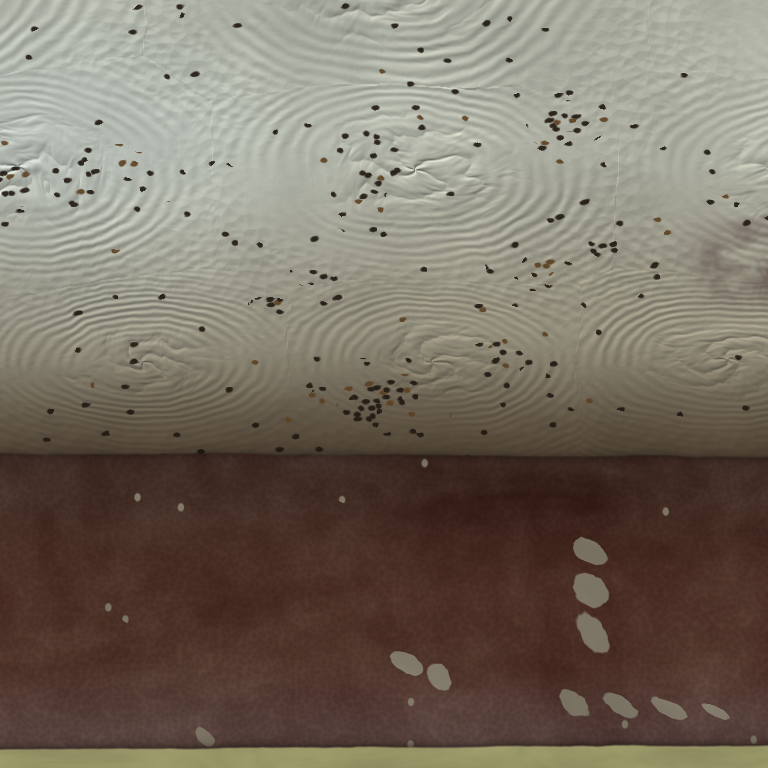
A WebGL 1 fragment shader for this texture:

```glsl
precision highp float;
// Swirled plaster ceiling above a worn red-brown wall with a pale green strip.
// Rows of spiral ridges are lit by a height difference; cellular noise places
// mould and grit, and layered sines mottle and warp the surfaces.

uniform vec2 u_resolution;

#define CEILING_EDGE 0.410
#define STRIP_EDGE 0.025
#define RING_FREQ 72.0
#define RELIEF 0.17
#define LIGHT_STEP vec2(-0.0013, 0.0024)
#define SPECK_GRID vec2(72.0, 105.0)
#define MOULD vec3(0.12, 0.09, 0.065)
#define CHIP_COLOR vec3(0.49, 0.46, 0.40)
#define STRIP_COLOR vec3(0.59, 0.58, 0.40)

vec2 hash2(vec2 p) {
  vec3 q = fract(vec3(p.xyx) * vec3(0.1031, 0.1030, 0.0973));
  q += dot(q, q.yzx + 33.33);
  return fract((q.xx + q.yz) * q.zy);
}

// Distance to the nearest cell point, and the random value of that cell.
vec2 cells(vec2 p) {
  vec2 cell = floor(p), nearest = vec2(9.0, 0.0);
  for (int y = -1; y <= 1; y++) {
    for (int x = -1; x <= 1; x++) {
      vec2 id = cell + vec2(float(x), float(y));
      float d = length(id + hash2(id) - p);
      if (d < nearest.x) nearest = vec2(d, hash2(id + 41.0).x);
    }
  }
  return nearest;
}

float layered(vec2 p) {
  float sum = 0.0, amp = 0.5;
  for (int i = 0; i < 5; i++) {
    p = mat2(0.8, 0.6, -0.6, 0.8) * p * 1.8 + 1.7;
    p += 0.5 * sin(p.yx);
    sum += amp * sin(p.x) * sin(p.y);
    amp *= 0.6;
  }
  return sum;
}

float blob(vec2 p, vec2 center, vec2 size) {
  vec2 r = (p - center) / size;
  return exp(-dot(r, r));
}

// Plaster height: the closest swirl of three rows that shrink with distance.
float plasterHeight(vec2 p) {
  vec2 q = p + 0.010 * vec2(layered(p * 6.0), layered(p * 6.0 + 7.0));
  float best = 9.0;
  vec2 rel = vec2(1.0);
  for (int row = 0; row < 3; row++) {
    float k = float(row);
    vec2 radius = vec2(0.28 - 0.045 * k, 0.165 - 0.037 * k);
    for (int i = -1; i <= 1; i++) {
      vec2 center = vec2(0.515 + 0.025 * k + float(i) * (0.66 - 0.14 * k), 1.03 - 0.25 * k);
      vec2 r = (q - center) / radius;
      if (length(r) < best) { best = length(r); rel = r; }
    }
  }
  float angle = atan(rel.y, rel.x);
  float wobble = layered(rel * 2.0 + p * 4.0);
  float patchy = clamp(0.6 + 0.7 * layered(p * 5.0 + 3.0), 0.15, 1.2);
  float rings = sin(best * RING_FREQ + angle + 1.8 * wobble) * patchy;
  float strokes = abs(sin(best * 10.0 + angle * 2.0 + 2.5 * wobble));
  float core = 1.0 - smoothstep(0.25, 0.75, best);
  float rough = smoothstep(0.8, 1.15, best);
  float bumps = cells(q * vec2(58.0, 75.0)).x;
  return rings * (1.0 - 0.75 * core) * (1.0 - 0.65 * rough)
       + 3.2 * strokes * core + 1.6 * bumps * rough + 0.5 * layered(p * 26.0);
}

float mouldDensity(vec2 p) {
  float d = 0.8 * blob(p, vec2(0.48, 0.475), vec2(0.055, 0.035));
  d += 0.7 * blob(p, vec2(0.66, 0.535), vec2(0.025, 0.022));
  d += 0.5 * blob(p, vec2(0.70, 0.655), vec2(0.035, 0.025));
  d += 0.8 * blob(p, vec2(0.785, 0.680), vec2(0.016, 0.016));
  d += blob(p, vec2(0.41, 0.642), vec2(0.016, 0.009));
  d += blob(p, vec2(0.35, 0.605), vec2(0.020, 0.008));
  d += 0.6 * blob(p, vec2(0.74, 0.845), vec2(0.040, 0.028));
  d += 0.5 * blob(p, vec2(0.47, 0.765), vec2(0.035, 0.050));
  d += 0.25 * blob(p, vec2(0.06, 0.77), vec2(0.16, 0.035));
  return d + 0.025;
}

vec3 ceilingColor(vec2 p) {
  float t = (p.y - CEILING_EDGE) / (1.0 - CEILING_EDGE);
  vec3 col = mix(vec3(0.31, 0.26, 0.20), vec3(0.57, 0.55, 0.48), smoothstep(-0.03, 0.30, t));
  col = mix(col, vec3(0.67, 0.68, 0.63), smoothstep(0.22, 0.75, t));
  col += vec3(0.05, 0.07, 0.09) * blob(p, vec2(0.08, 0.78), vec2(0.32, 0.22));
  col *= 1.0 + 0.06 * layered(p * 7.0);
  float slope = plasterHeight(p + LIGHT_STEP) - plasterHeight(p);
  col *= 1.0 - RELIEF * mix(0.5, 1.0, smoothstep(0.0, 0.5, t)) * clamp(slope, -1.6, 2.4);
  // Purple stain and mould specks.
  float stain = blob(p, vec2(0.98, 0.66), vec2(0.06, 0.045));
  col = mix(col, vec3(0.30, 0.22, 0.22), stain * clamp(0.55 + layered(p * 22.0), 0.0, 0.9));
  vec2 speck = cells(p * SPECK_GRID + 0.3 * layered(p * 40.0));
  float present = step(speck.y, mouldDensity(p));
  float dot1 = 1.0 - smoothstep(0.22, 0.48, speck.x);
  return mix(col, mix(MOULD, vec3(0.36, 0.25, 0.13), step(0.8, fract(speck.y * 91.0))), present * dot1 * 0.9);
}

float chip(vec2 p, vec2 center, vec2 size) {
  vec2 r = p - center;
  r.y += 0.45 * r.x;
  float d = length(r / size) + 0.45 * layered(p * 24.0 + center * 9.0);
  return 1.0 - smoothstep(0.88, 1.02, d);
}

vec3 wallColor(vec2 p) {
  float t = p.y / CEILING_EDGE;
  vec3 col = mix(vec3(0.34, 0.25, 0.23), vec3(0.29, 0.18, 0.145), smoothstep(0.10, 0.35, t));
  col = mix(col, vec3(0.23, 0.15, 0.12), smoothstep(0.55, 1.0, t));
  float mottle = layered(p * vec2(5.0, 9.0) + 2.0);
  col += vec3(0.06, 0.065, 0.06) * mottle + 0.02 * layered(p * 35.0);
  col += vec3(0.03, 0.04, 0.035) * blob(p, vec2(0.22, 0.17), vec2(0.20, 0.15));
  col *= 0.92 + 0.16 * cells(p * 150.0).x;
  // Flaked paint: a column, a bottom row and a pair, then sparse small chips.
  float flakes = 0.0;
  for (int i = 0; i < 4; i++) {
    float k = float(i);
    if (i < 3) flakes = max(flakes, chip(p, vec2(0.772, 0.28 - 0.0515 * k), vec2(0.022, 0.016 + 0.004 * k)));
    flakes = max(flakes, chip(p, vec2(0.747 + 0.063 * k, 0.084 - 0.004 * k), vec2(0.021, 0.016 - 0.003 * k)));
    if (i < 2) flakes = max(flakes, chip(p, vec2(0.527 + 0.047 * k, 0.139 - 0.021 * k), vec2(0.021 - 0.006 * k, 0.013 + 0.005 * k)));
  }
  flakes = max(flakes, chip(p, vec2(0.268, 0.04), vec2(0.014, 0.012)));
  vec2 bit = cells(p * vec2(34.0, 26.0));
  flakes = max(flakes, step(bit.y, 0.03) * (1.0 - smoothstep(0.10, 0.18, bit.x)));
  return mix(col, CHIP_COLOR + 0.05 * mottle, flakes);
}

void main() {
  vec2 p = gl_FragCoord.xy / u_resolution;
  float soft = 1.5 / u_resolution.y;
  float top = CEILING_EDGE - 0.006 * p.x + 0.003 * layered(vec2(p.x * 9.0, 1.0));
  float strip = STRIP_EDGE + 0.004 * p.x + 0.002 * layered(vec2(p.x * 14.0, 4.0));
  vec3 col = p.y > top + soft ? ceilingColor(p) : wallColor(p);
  if (abs(p.y - top) < soft) col = mix(wallColor(p), ceilingColor(p), smoothstep(-soft, soft, p.y - top));
  // Contact shadows where the surfaces meet.
  col *= 1.0 - 0.25 * exp(-abs(p.y - top) / 0.006);
  col *= 1.0 - 0.45 * exp(-abs(p.y - strip) / 0.005);
  vec3 ledge = STRIP_COLOR * (1.0 + 0.08 * layered(p * vec2(12.0, 40.0)));
  col = mix(ledge, col, smoothstep(-soft, soft, p.y - strip));
  gl_FragColor = vec4(clamp(col, 0.0, 1.0), 1.0);
}
```
